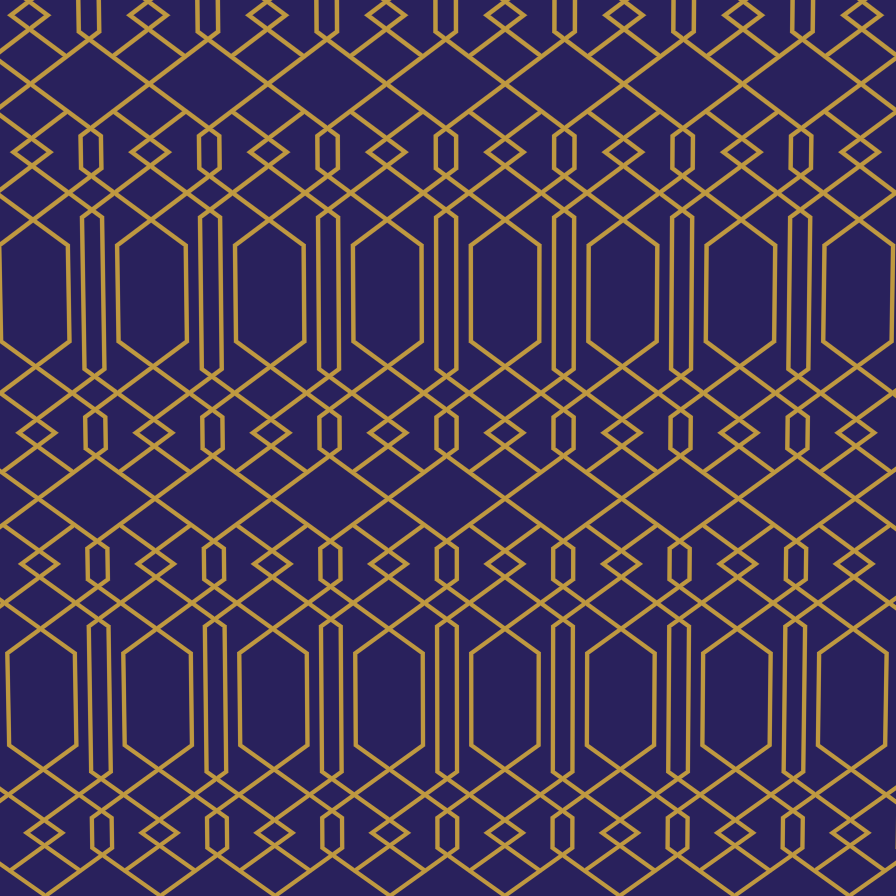
Write a Shadertoy shader that draws this pattern.

```glsl
// Gold lattice of diamonds and upright hexagons on deep indigo.
// Each cell is folded into one quadrant, where mitred hexagon outlines and
// straight rails of one common slope are joined; the plane tilts slightly.

const vec3 INDIGO = vec3(0.16, 0.13, 0.36);
const vec3 GOLD = vec3(0.75, 0.60, 0.25);

const float COLUMNS = 7.526;      // cells across the upper edge
const float ROW_PERIOD = 3.59;    // row height in cell widths
const float ROW_OFFSET = 0.708;   // upper edge to the first large diamond
const float HALF_LINE = 0.0188;
const float SLOPE = 0.755;        // shared by all slanted lines

// Small motifs sit on one level of the folded cell
const float MOTIF_LEVEL = 0.58;
const float SMALL_TIP = 0.2025;
const float DIAMOND_TIP = 0.117;
const float TALL_TIP = 0.7205;
const float WIDE_TIP = 0.635;

// Slightly receding plane: lower cells are narrower and shorter
vec2 tiltedPlane(vec2 p) {
    float centre = 0.4974 + 0.002 * p.y;
    return COLUMNS * vec2((p.x - centre) / (1.0 - 0.0355 * p.y),
                          p.y / (1.0 - 0.046 * p.y));
}

// Distance to mirrored repeats: zero at multiples of the period
float mirrorRepeat(float x, float period) {
    return abs(x - period * round(x / period));
}

// Signed distance to the slanted side of a rhombus, in its positive quadrant
float slantedSide(vec2 p, float tip) {
    return (p.y + SLOPE * p.x - tip) / sqrt(1.0 + SLOPE * SLOPE);
}

float diamondOutline(vec2 p, float tip) {
    return abs(slantedSide(p, tip));
}

// Upright hexagon with sharp corners
float hexagonOutline(vec2 p, float halfWidth, float tip) {
    return abs(max(p.x - halfWidth, slantedSide(p, tip)));
}

float segmentDistance(vec2 p, vec2 a, vec2 b) {
    vec2 ab = b - a;
    float t = clamp(dot(p - a, ab) / dot(ab, ab), 0.0, 1.0);
    return length(p - a - t * ab);
}

// Rail from one column position to another, rising at the given slope
float rail(vec2 p, float fromX, float startY, float slope) {
    return segmentDistance(p, vec2(fromX, startY),
                           vec2(0.5, startY + slope * (0.5 - fromX)));
}

// q.x: distance from a column axis, q.y: distance from a large diamond axis
float latticeDistance(vec2 q) {
    float halfRow = 0.5 * ROW_PERIOD;
    float between = 0.5 - q.x;
    float fromMotif = abs(q.y - MOTIF_LEVEL);
    float fromMiddle = halfRow - q.y;

    // Closed shapes
    float d = hexagonOutline(vec2(q.x, fromMotif), 0.086, SMALL_TIP);
    d = min(d, diamondOutline(vec2(between, fromMotif), DIAMOND_TIP));
    d = min(d, hexagonOutline(vec2(q.x, fromMiddle), 0.085, TALL_TIP));
    d = min(d, hexagonOutline(vec2(between, fromMiddle), 0.291, WIDE_TIP));

    // Rails joining them
    float endX = 0.193;
    float endY = MOTIF_LEVEL - DIAMOND_TIP - SLOPE * (0.5 - endX);
    d = min(d, rail(q, 0.0, MOTIF_LEVEL - SMALL_TIP, -SLOPE));
    d = min(d, rail(q, 0.0, MOTIF_LEVEL + SMALL_TIP, SLOPE));
    d = min(d, rail(q, 0.0, halfRow - TALL_TIP, -SLOPE));
    return min(d, rail(q, endX, endY, SLOPE));
}

void mainImage(out vec4 fragColor, in vec2 fragCoord) {
    vec2 p = fragCoord / iResolution.y;
    p.y = 1.0 - p.y;
    vec2 plane = tiltedPlane(p);

    // Fold the plane into a single quadrant of the repeat
    vec2 q = vec2(mirrorRepeat(plane.x, 1.0),
                  mirrorRepeat(plane.y - ROW_OFFSET, ROW_PERIOD));

    float edge = 0.7 * COLUMNS / iResolution.y;
    float line = 1.0 - smoothstep(-edge, edge, latticeDistance(q) - HALF_LINE);
    fragColor = vec4(mix(INDIGO, GOLD, line), 1.0);
}
```
